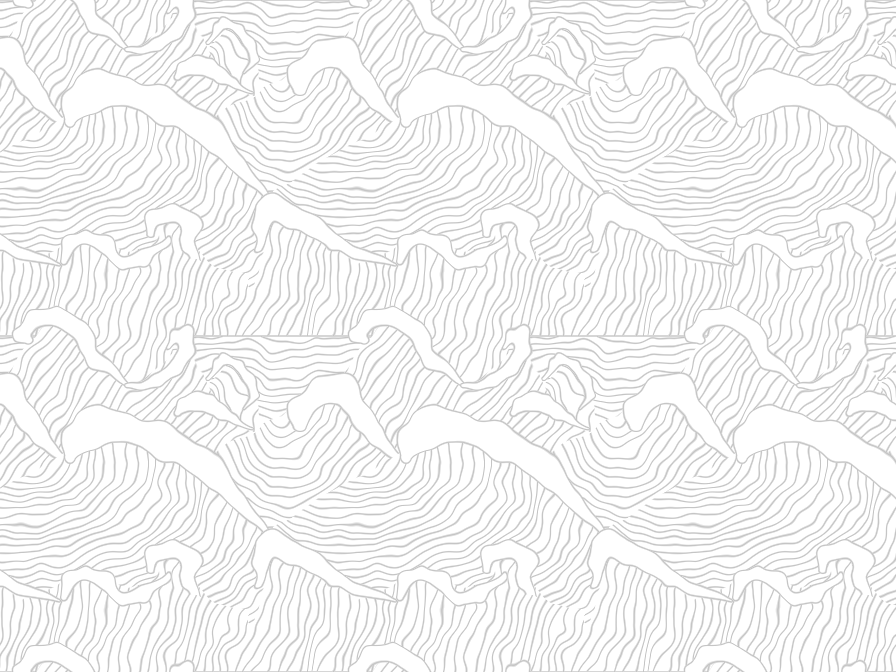
Reproduce this pattern procedurally as a WebGL 1 fragment shader.

```glsl
precision highp float;

uniform vec2 u_resolution;

// All lengths are in design units: one tile is TILE by TILE.
const float TILE = 288.0;
const float TILES_DOWN = 2.0;
const float OVERHANG = 30.0;      // how far a row rises over the row above
const float LINE_WIDTH = 1.05;
const float SOFTNESS = 1.5;       // line edge blur in pixels
const float SPACING = TILE / 38.0;
const float EDGE_WOBBLE = 3.0;
const float LINE_WOBBLE = 4.2;
const float LINE_SWAY = 8.0;
const vec3 PAPER = vec3(1.0);
const vec3 INK = vec3(0.72);

float pixelSize;

float hash(vec2 cell) {
  return fract(sin(dot(cell, vec2(127.1, 311.7))) * 43758.5453);
}

// Value noise in -1..1 that repeats with the tile
float tileNoise(vec2 p, float cells) {
  vec2 q = p * cells / TILE;
  vec2 i = floor(q), f = fract(q);
  f = f * f * (3.0 - 2.0 * f);
  vec2 a = mod(i, cells), b = mod(i + 1.0, cells);
  float low = mix(hash(a), hash(vec2(b.x, a.y)), f.x);
  float high = mix(hash(vec2(a.x, b.y)), hash(b), f.x);
  return 2.0 * mix(low, high, f.y) - 1.0;
}

vec2 wrapAround(vec2 p, float centre) {
  return vec2(mod(p.x - centre + 0.5 * TILE, TILE) - 0.5 * TILE + centre, p.y);
}

// Pixel coverage of a line at distance d
float stroke(float d) {
  float blur = SOFTNESS * pixelSize;
  float cover = (0.5 * (LINE_WIDTH + blur) - abs(d)) / blur;
  return clamp(cover, 0.0, min(1.0, LINE_WIDTH / blur));
}

// flow.w = 1: rings about flow.xy, stretched by flow.z; 0: lines across flow.xy
float phase(vec2 p, vec4 flow) {
  float rings = length((p - flow.xy) * vec2(1.0, flow.z));
  float base = mix(dot(p, flow.xy), rings, flow.w);
  return base + LINE_WOBBLE * tileNoise(p, 16.0) + LINE_SWAY * tileNoise(p + 40.0, 5.0);
}

float stripes(vec2 p, vec4 flow) {
  float f = phase(p, flow);
  vec2 slope = vec2(phase(p + vec2(0.5, 0.0), flow), phase(p + vec2(0.0, 0.5), flow)) - f;
  float d = abs(fract(f / SPACING + 0.5) - 0.5) * SPACING;
  return stroke(d / max(2.0 * length(slope), 0.35));
}

// Covers what lies behind the shape with distance d
void cover(inout float ink, float d, float fill) {
  ink = mix(ink, fill, clamp(0.5 - d / pixelSize, 0.0, 1.0));
}

// Water below a peak; each side is (width, drop, curve)
void body(inout float ink, vec2 p, vec2 peak, vec3 left, vec3 right, vec4 flow) {
  p = wrapAround(p, peak.x);
  vec3 side = p.x < peak.x ? left : right;
  float t = max(abs(p.x - peak.x) / side.x, 0.03);
  float drop = side.y * pow(t, side.z);
  float slope = drop * side.z / (t * side.x);
  cover(ink, (peak.y + drop - p.y) / sqrt(1.0 + slope * slope), stripes(p, flow));
}

float taper(vec2 p, vec3 a, vec3 b) {
  vec2 along = b.xy - a.xy;
  float h = clamp(dot(p - a.xy, along) / dot(along, along), 0.0, 1.0);
  return length(p - a.xy - h * along) - mix(a.z, b.z, h);
}

float blend(float a, float b) {
  float h = max(4.0 - abs(a - b), 0.0);
  return min(a, b) - h * h / 16.0;
}

// Outlined foam: a chain of tapered links, each joint (x, y, radius), claw first
void foam(inout float ink, vec2 p, vec3 a, vec3 b, vec3 c, vec3 d, vec3 e, vec3 f, vec3 g) {
  p = wrapAround(p, 0.5 * (a.x + g.x));
  float shape = blend(taper(p, a, b), taper(p, b, c));
  shape = blend(shape, blend(taper(p, c, d), taper(p, d, e)));
  shape = blend(shape, blend(taper(p, e, f), taper(p, f, g)));
  cover(ink, shape, 0.0);
  ink = max(ink, stroke(shape));
}

void main() {
  float scale = TILE * TILES_DOWN / u_resolution.y;
  pixelSize = scale;
  vec2 p = vec2(gl_FragCoord.x, u_resolution.y - gl_FragCoord.y) * scale;
  p = vec2(mod(p.x, TILE), mod(p.y + OVERHANG, TILE) - OVERHANG);
  float seaLevel = p.y;
  p += EDGE_WOBBLE * vec2(tileNoise(p, 21.0), tileNoise(p + 90.0, 19.0));

  // Front water of the row above, then the flat sea
  vec4 steep = vec4(1.0, 0.32, 0.0, 0.0);
  vec4 slant = vec4(0.8, 0.6, 0.0, 0.0);
  float ink = stripes(p + vec2(0.0, TILE), steep);
  float offshore = abs(wrapAround(p, 235.0).x - 235.0) - 85.0;
  cover(ink, max(-seaLevel, offshore), stripes(p, vec4(0.0, 1.0, 0.0, 0.0)));
  ink = max(ink, stroke(max(abs(seaLevel), offshore)));

  // Far waves
  body(ink, p, vec2(43, -17), vec3(30, 40, 1), vec3(65, 62, 1.3), slant);
  foam(ink, p, vec3(24, 4, 4), vec3(16, 0, 6), vec3(30, -14, 7), vec3(50, -15, 9),
       vec3(68, -3, 8), vec3(82, 22, 6), vec3(110, 44, 2));
  body(ink, p, vec2(196, 20), vec3(22, 25, 1), vec3(22, 35, 1.6), vec4(168, 62, 1.1, 1));
  foam(ink, p, vec3(177, 35, 2), vec3(184, 24, 3), vec3(194, 19, 4), vec3(206, 25, 4),
       vec3(214, 36, 4), vec3(217, 50, 3), vec3(211, 64, 1));
  body(ink, p, vec2(162, 5), vec3(55, 42, 1), vec3(25, 60, 1), slant);
  foam(ink, p, vec3(146, 8, 2), vec3(149, -2, 4), vec3(159, -1, 7), vec3(162, 14, 6),
       vec3(150, 28, 6), vec3(132, 38, 5), vec3(110, 45, 2));
  body(ink, p, vec2(172, 58), vec3(30, 30, 1), vec3(45, 25, 1.2), slant);
  foam(ink, p, vec3(153, 68, 3), vec3(157, 60, 6), vec3(168, 56, 8), vec3(180, 59, 7),
       vec3(190, 64, 6), vec3(203, 71, 3), vec3(214, 78, 1));

  // Middle barrel
  body(ink, p, vec2(285, 46), vec3(95, 50, 1), vec3(50, 54, 1.5), vec4(242, 55, 0.9, 1));
  foam(ink, p, vec3(255, 77, 5), vec3(258, 62, 9), vec3(275, 47, 11), vec3(297, 46, 12),
       vec3(307, 66, 9), vec3(322, 86, 7), vec3(337, 102, 3));

  // Great barrel
  body(ink, p, vec2(90, 78), vec3(150, 90, 1), vec3(138, 90, 1.8), vec4(20, 98, 1.25, 1));
  foam(ink, p, vec3(59, 105, 6), vec3(65, 88, 14), vec3(83, 77, 18), vec3(112, 79, 10),
       vec3(138, 89, 14), vec3(178, 111, 12), vec3(230, 170, 2));

  // Near waves
  body(ink, p, vec2(148, 185), vec3(30, 40, 1), vec3(63, 60, 0.6), steep);
  foam(ink, p, vec3(128, 201, 3), vec3(131, 188, 7), vec3(149, 184, 7), vec3(163, 194, 8),
       vec3(162, 212, 5), vec3(169, 232, 4), vec3(212, 246, 1));
  body(ink, p, vec2(70, 205), vec3(60, 22, 1), vec3(75, 15, 1), steep);
  foam(ink, p, vec3(56, 223, 3), vec3(62, 207, 7), vec3(74, 203, 6), vec3(91, 211, 7),
       vec3(102, 223, 5), vec3(126, 221, 5), vec3(145, 206, 3));
  body(ink, p, vec2(234, 178), vec3(14, 70, 1), vec3(66, 42, 1.2), steep);
  foam(ink, p, vec3(222, 214, 3), vec3(224, 195, 6), vec3(232, 176, 9), vec3(250, 186, 8),
       vec3(268, 193, 9), vec3(286, 209, 7), vec3(340, 226, 1));

  gl_FragColor = vec4(mix(PAPER, INK, ink), 1.0);
}
```
